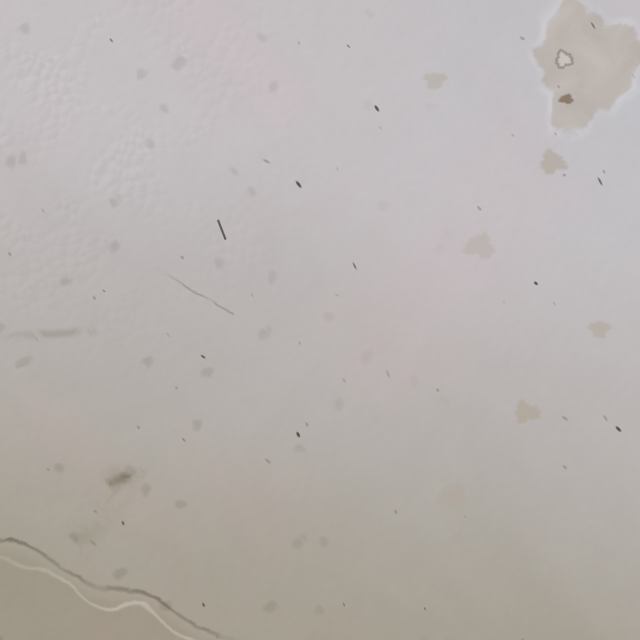
A WebGL 1 fragment shader for this texture:

```glsl
precision highp float;
uniform vec2 u_resolution;

vec2 hash2(vec2 cell) {
  vec3 h = fract(cell.xyx * vec3(0.1031, 0.1030, 0.0973));
  h += dot(h, h.yzx + 33.33);
  return fract((h.xx + h.yz) * h.zy);
}

// Distance to the nearest scattered point
float cellular(vec2 p) {
  vec2 cell = floor(p), f = fract(p);
  float nearest = 2.0;
  for (int y = -1; y <= 1; y++) {
    for (int x = -1; x <= 1; x++) {
      vec2 o = vec2(float(x), float(y));
      nearest = min(nearest, length(o + hash2(cell + o) - f));
    }
  }
  return nearest;
}

// Layered, warped sines, about -1 to 1
float clouds(vec2 p) {
  float sum = 0.0, amp = 0.5;
  for (int i = 0; i < 5; i++) {
    p += 0.6 * sin(p.yx * 1.3 + float(i));
    sum += amp * sin(p.x) * sin(p.y + 1.0);
    p = mat2(1.4, 1.1, -1.1, 1.4) * p + 2.3;
    amp *= 0.6;
  }
  return sum;
}

float segment(vec2 p, vec2 a, vec2 b) {
  vec2 ab = b - a;
  return length(p - a - ab * clamp(dot(p - a, ab) / dot(ab, ab), 0.0, 1.0));
}

// Slim dark chips, at most one per cell
float flecks(vec2 p, float count, float share) {
  vec2 cell = floor(p * count);
  vec2 seed = hash2(cell + count), kind = hash2(cell + 71.0);
  vec2 q = (fract(p * count) - 0.25 - 0.5 * seed) / count;
  float angle = -0.4 - 0.8 * kind.y;
  vec2 along = vec2(cos(angle), sin(angle));
  vec2 size = vec2(0.003 + 0.005 * seed.y * seed.y, 0.0014 + 0.0012 * seed.x);
  float d = length(vec2(dot(q, along), dot(q, vec2(-along.y, along.x))) / size);
  return (1.0 - smoothstep(0.4, 1.3, d)) * step(kind.x, share) * (0.35 + 0.65 * seed.x);
}

// Rough blob, negative inside
float blob(vec2 q, float radius, float phase) {
  float a = atan(q.y, q.x);
  float wobble = 0.16 * sin(3.0 * a + phase) + 0.09 * sin(5.0 * a - phase) + 0.05 * sin(11.0 * a);
  return length(q) - radius * (1.0 + wobble);
}

void main() {
  vec2 p = gl_FragCoord.xy / u_resolution;
  float broad = clouds(p * 6.0), fine = clouds(p * 45.0 + 7.0);

  // Plaster, grimy at the lower left and clean at the top
  float level = p.y + 0.24 * (p.x - 0.5) + 0.04 * broad;
  vec3 col = mix(vec3(0.645, 0.622, 0.570), vec3(0.72, 0.70, 0.69), smoothstep(-0.03, 0.46, level));
  col = mix(col, vec3(0.766, 0.748, 0.757), smoothstep(0.38, 0.78, level));
  col += vec3(-0.012, 0.002, 0.007) * smoothstep(0.5, 1.0, p.x) * smoothstep(0.4, 0.9, p.y);
  col += vec3(0.010, -0.004, -0.002) * smoothstep(0.0, 0.6, clouds(p * 7.0 + 3.0));
  col += 0.005 * broad + 0.004 * fine;

  // Pitted relief, strongest at the upper left
  float rough = smoothstep(0.6, 0.0, p.x) * smoothstep(0.35, 0.75, p.y);
  vec2 grain = p * 65.0 + 0.5 * fine;
  float relief = cellular(grain) - cellular(grain + vec2(0.22, -0.22));
  col += relief * (0.008 + 0.05 * rough * smoothstep(-0.3, 0.5, clouds(p * 22.0)));
  float pit = 1.0 - smoothstep(0.03, 0.10, cellular(p * 8.0 + 0.07 * fine));
  col -= 0.05 * pit * vec3(0.9, 1.0, 1.0) * smoothstep(0.9, 0.2, p.x);

  // Tan stains down the right side
  for (int i = 0; i < 6; i++) {
    float n = float(i);
    vec2 q = p - vec2(0.68 + 0.3 * fract(n * 0.618), 0.875 - 0.13 * n);
    float d = blob(q * vec2(0.9, 1.1), 0.015 + 0.008 * fract(n * 0.37), n * 2.0) + 0.004 * fine;
    col = mix(col, vec3(0.69, 0.65, 0.60), (1.0 - smoothstep(-0.005, 0.003, d)) * (0.3 + 0.5 * fract(n * 0.41 + 0.3)));
  }

  // Peeled patch with a raised pale rim
  vec2 peelPos = p - vec2(0.915, 0.90);
  float peel = blob(peelPos * vec2(1.0, 0.85), 0.078, 1.2) + 0.010 * fine;
  col += 0.035 * (1.0 - smoothstep(0.0, 0.012, abs(peel - 0.006))) * (0.6 + 0.8 * fine);
  vec3 bare = vec3(0.735, 0.70, 0.675) + 0.03 * fine;
  col = mix(col, bare, 0.85 * (1.0 - smoothstep(-0.005, 0.003, peel)));
  float hole = blob(peelPos + vec2(0.034, -0.007), 0.012, 2.0);
  col -= 0.14 * (1.0 - smoothstep(0.0, 0.004, abs(hole)));
  col += 0.05 * (1.0 - smoothstep(-0.006, -0.002, hole));
  float chip = blob((peelPos + vec2(0.03, 0.055)) * vec2(0.8, 1.2), 0.008, 4.0);
  col = mix(col, vec3(0.50, 0.43, 0.36), 0.8 * (1.0 - smoothstep(-0.002, 0.003, chip)));

  // Smeared grime on the left
  vec2 w = p + 0.008 * vec2(fine, broad);
  float smear = 1.0 - smoothstep(0.0, 0.012, segment(w, vec2(0.01, 0.472), vec2(0.17, 0.482)));
  smear += 1.4 * (1.0 - smoothstep(0.0, 0.014, segment(w, vec2(0.175, 0.245), vec2(0.22, 0.26))));
  smear += 0.6 * (1.0 - smoothstep(0.0, 0.04, segment(w, vec2(0.12, 0.15), vec2(0.19, 0.25))));
  col -= vec3(0.07, 0.07, 0.085) * smear * smoothstep(-0.4, 0.5, fine);

  // Crack across the lower left corner, with a pale lifted edge
  float crack = p.y - 0.155 + 0.41 * p.x - 0.008 * sin(p.x * 34.0) - 0.006 * fine;
  float fade = 1.0 - smoothstep(0.3, 0.4, p.x);
  col -= vec3(0.025, 0.03, 0.04) * (1.0 - smoothstep(-0.03, 0.0, crack)) * fade;
  col -= vec3(0.15, 0.15, 0.16) * (1.0 - smoothstep(0.0, 0.006, abs(crack))) * fade * (0.7 + 0.5 * fine);
  float lip = crack + 0.025 + 0.008 * sin(p.x * 50.0);
  col += 0.09 * (1.0 - smoothstep(0.0, 0.006, abs(lip))) * fade * (0.6 + 0.8 * broad);

  // Scratches and flecks
  float scratch = segment(p, vec2(0.341, 0.655), vec2(0.352, 0.627));
  col = mix(col, vec3(0.33, 0.30, 0.29), 0.85 * (1.0 - smoothstep(0.0006, 0.0028, scratch)));
  float hairline = segment(p + 0.002 * fine, vec2(0.24, 0.583), vec2(0.365, 0.51));
  col -= 0.10 * (1.0 - smoothstep(0.0, 0.003, hairline)) * smoothstep(-0.5, 0.3, fine);
  col = mix(col, vec3(0.30, 0.27, 0.25), 0.9 * flecks(p, 8.0, 0.3));
  col = mix(col, vec3(0.50, 0.47, 0.44), 0.5 * flecks(p + 0.03, 15.0, 0.16));

  gl_FragColor = vec4(col, 1.0);
}
```
